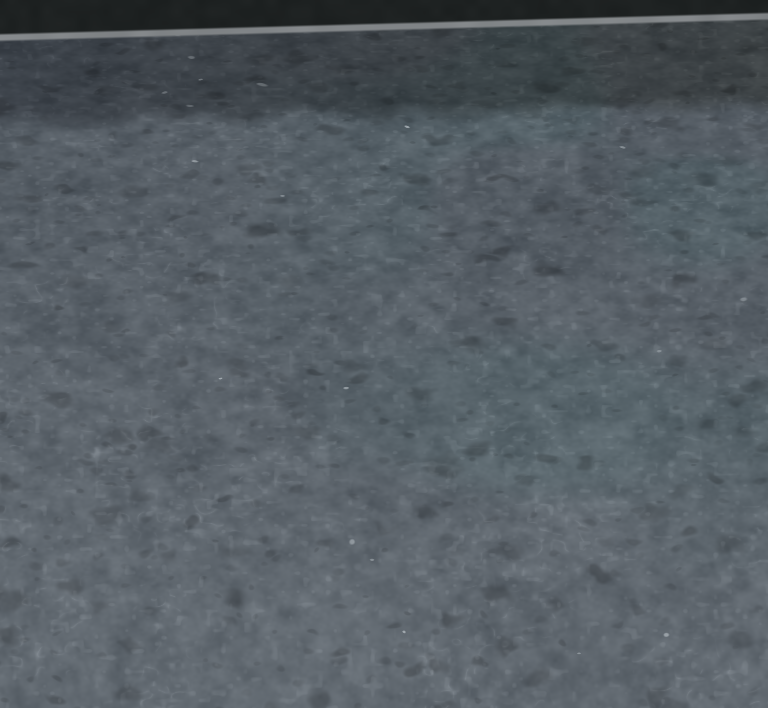
This texture is drawn by a Shadertoy shader. Its source:

```glsl
// Worn blue-grey stone floor receding to a shadowed edge, a pale trim line and a dark gap.

// Colours
const vec3 STONE_FAR  = vec3(0.335, 0.366, 0.396);
const vec3 STONE_NEAR = vec3(0.380, 0.411, 0.440);
const vec3 TRIM       = vec3(0.510, 0.525, 0.535);
const vec3 GAP        = vec3(0.115, 0.130, 0.130);
const vec3 TEAL_TINT  = vec3(-0.014, 0.006, 0.002);
const vec3 GLINT      = vec3(0.72, 0.75, 0.77);

// Layout, in canvas heights
const float TRIM_LEFT   = 0.947;
const float TRIM_RISE   = 0.030;
const float TRIM_HALF   = 0.0046;
const float SHADE_DEPTH = 0.122;
const float SHADE_SOFT  = 0.016;
const float SHADE_LEVEL = 0.71;

// Surface
const float FORESHORTEN   = 0.55;
const float GRAIN_SCALE   = 42.0;
const float GRAIN_AMOUNT  = 0.125;
const float MOTTLE_AMOUNT = 0.050;
const float PIT_DARKNESS  = 0.20;
const float FLECK_AMOUNT  = 0.060;

float hash(vec2 p) {
    vec3 h = fract(vec3(p.xyx) * 0.1031);
    h += dot(h, h.yzx + 33.33);
    return fract((h.x + h.y) * h.z);
}

vec2 hash2(vec2 p) {
    return vec2(hash(p + 17.0), hash(p + 71.0));
}

float noise(vec2 p) {
    vec2 i = floor(p), f = fract(p);
    f = f * f * (3.0 - 2.0 * f);
    float low  = mix(hash(i), hash(i + vec2(1, 0)), f.x);
    float high = mix(hash(i + vec2(0, 1)), hash(i + vec2(1, 1)), f.x);
    return mix(low, high, f.y);
}

float fbm(vec2 p) {
    float sum = 0.0, weight = 0.5;
    for (int i = 0; i < 3; i++) {
        sum += weight * noise(p);
        p = mat2(1.6, 1.2, -1.2, 1.6) * p + 19.3;
        weight *= 0.6;
    }
    return sum / 0.98;
}

// Soft round spots, one per chosen cell; radii are in cells.
float spots(vec2 p, float chance, float minRadius, float maxRadius) {
    vec2 cell = floor(p);
    float cover = 0.0;
    for (int y = -1; y <= 1; y++)
    for (int x = -1; x <= 1; x++) {
        vec2 id = cell + vec2(x, y);
        float size = hash(id + 5.0);
        float radius = mix(minRadius, maxRadius, size);
        float dist = length((p - id - hash2(id)) * vec2(0.85, 1.1));
        float spot = 1.0 - smoothstep(radius * 0.35, radius, dist);
        cover = max(cover, spot * step(hash(id + 43.0), chance) * mix(0.45, 1.0, hash(id + 29.0)));
    }
    return cover;
}

vec3 stone(vec2 p) {
    // Features flatten toward the far edge
    vec2 ground = vec2(p.x, p.y + FORESHORTEN * p.y * p.y) + 3.0;
    vec2 warp = vec2(noise(ground * 55.0), noise(ground * 55.0 + 40.0)) - 0.5;

    vec3 color = mix(STONE_NEAR, STONE_FAR, smoothstep(0.0, 0.85, p.y));
    float mottle = fbm(ground * 7.0) - 0.5;
    color += MOTTLE_AMOUNT * mottle;
    color += GRAIN_AMOUNT * (fbm(ground * GRAIN_SCALE) - 0.5);
    color += TEAL_TINT * smoothstep(0.5, 0.75, noise(ground * 4.0 + 8.0)) * smoothstep(0.2, 0.8, p.x);

    // Dark pits with ragged rims
    float pits = spots((ground + warp * 0.018) * 15.0, 0.50, 0.15, 0.38);
    float specks = spots((ground + warp * 0.010) * 34.0 + 9.0, 0.28, 0.15, 0.38);
    color *= 1.0 - PIT_DARKNESS * max(pits, specks * 0.65);

    // Thin pale scuffs gathered in patches
    float ridge = 1.0 - abs(2.0 * noise((ground + warp * 0.012) * vec2(48.0, 62.0)) - 1.0);
    float patches = smoothstep(0.42, 0.72, noise(ground * 13.0 + 27.0));
    float fine = smoothstep(0.4, 0.85, noise(ground * 115.0));
    color += FLECK_AMOUNT * pow(ridge, 5.0) * patches * fine;
    color += FLECK_AMOUNT * 0.7 * smoothstep(0.72, 0.96, noise(ground * 95.0 + 61.0));

    // Rare bright chips
    float chips = spots((ground + warp * 0.008) * 22.0 + 51.0, 0.025, 0.06, 0.15);
    return mix(color, GLINT, chips * 0.75);
}

void mainImage(out vec4 fragColor, in vec2 fragCoord) {
    vec2 p = fragCoord / iResolution.y;
    float across = fragCoord.x / iResolution.x;
    float soft = 0.0022;
    float trimY = TRIM_LEFT + TRIM_RISE * across;
    float below = trimY - p.y;

    // Shadow cast along the far edge
    float ragged = (noise(p * 24.0) - 0.5) * 0.016;
    float lit = smoothstep(-SHADE_SOFT, SHADE_SOFT, below - SHADE_DEPTH + ragged);
    vec3 color = stone(p);
    vec3 shade = mix(vec3(0.99, 1.0, 1.03), vec3(1.01, 1.01, 0.97), across) * SHADE_LEVEL;
    color *= mix(shade, vec3(1.0), lit);

    // Dark gap above, then the trim line over the join
    color = mix(color, GAP + 0.02 * (noise(p * 60.0) - 0.5), smoothstep(-soft, soft, -below));
    float trim = 1.0 - smoothstep(TRIM_HALF - soft, TRIM_HALF + soft, abs(below));
    color = mix(color, TRIM + 0.05 * (noise(p * 35.0) - 0.5), trim);

    fragColor = vec4(color, 1.0);
}
```
